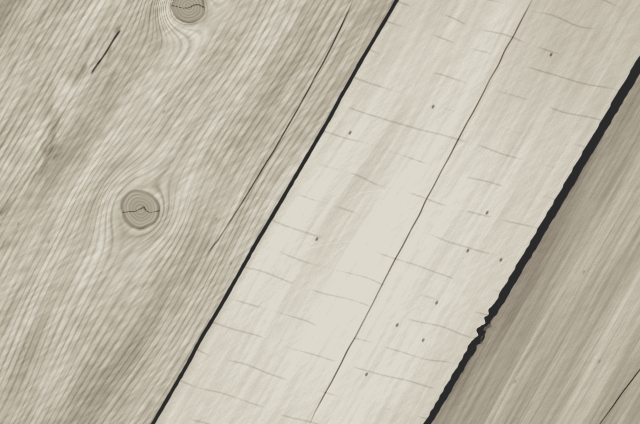
Write a WebGL 2 fragment shader that draws this texture.

```glsl
#version 300 es
precision highp float;
// Weathered pale boards laid on a slant, parted by two dark gaps.
// Space is turned into (across, along) board axes; stretched noise gives the
// grain, a flow field bends it round the knots, and cracks and saw marks lie on top.
uniform vec2 u_resolution;
out vec4 fragColor;

const vec3 GAP_BLACK = vec3(0.17, 0.165, 0.17);
const vec3 UMBER = vec3(0.47, 0.43, 0.38);
const vec3 TAN = vec3(0.69, 0.66, 0.59);
const vec3 PALE = vec3(0.865, 0.85, 0.80);
const vec2 ACROSS = vec2(0.866, -0.5);
const vec2 ALONG = vec2(0.5, 0.866);
const float GAP_LEFT = 0.311;
const float GAP_RIGHT = 0.873;
const float SEAM = -0.22;
const float RIDGE_FREQ = 470.0;
const float SAW_SPACING = 0.074;
const int SCRATCHES = 7;
// Knots: across, along, radius.
const vec3 KNOTS[2] = vec3[2](vec3(0.032, 0.603, 0.044), vec3(-0.107, 1.075, 0.038));
// Cracks: start (across, along), end (across, along); then bow and half width.
const vec4 CRACKS[4] = vec4[4](vec4(0.223, 0.57, 0.221, 1.30), vec4(0.633, 0.33, 0.586, 1.52),
                               vec4(-0.226, 0.82, -0.218, 0.95), vec4(1.222, 0.69, 1.246, 0.90));
const vec2 CRACK_FORM[4] = vec2[4](vec2(0.015, 0.0016), vec2(-0.001, 0.0014),
                                   vec2(0.0, 0.0020), vec2(0.0, 0.0013));

float hash(vec2 c) {
  vec3 q = fract(c.xyx * 0.1031);
  q += dot(q, q.yzx + 33.33);
  return fract((q.x + q.y) * q.z);
}

float noise(vec2 x) {
  vec2 i = floor(x), f = fract(x);
  f = f * f * (3.0 - 2.0 * f);
  return mix(mix(hash(i), hash(i + vec2(1, 0)), f.x),
             mix(hash(i + vec2(0, 1)), hash(i + vec2(1, 1)), f.x), f.y);
}

float fbm(vec2 x) {
  return 0.53 * noise(x) + 0.3 * noise(x * 2.1 + 7.3) + 0.17 * noise(x * 4.3 + 19.1);
}

float stroke(float d, float halfWidth, float aa) {
  return 1.0 - smoothstep(halfWidth - aa, halfWidth + aa, abs(d));
}

vec3 woodColor(float t) {
  vec3 c = mix(GAP_BLACK, UMBER, clamp(t / 0.36, 0.0, 1.0));
  c = mix(c, TAN, clamp((t - 0.36) / 0.36, 0.0, 1.0));
  return mix(c, PALE, clamp((t - 0.72) / 0.28, 0.0, 1.0));
}

void main() {
  vec2 p = gl_FragCoord.xy / u_resolution.y;
  float aa = 0.8 / u_resolution.y;
  vec2 b = vec2(dot(p, ACROSS), dot(p, ALONG));
  float rightEdge = GAP_RIGHT + 0.010 * (b.y - 0.5);
  float left = step(b.x, GAP_LEFT);
  float right = step(rightEdge, b.x);
  float middle = 1.0 - left - right;

  // Grain coordinate, flowing round the knots
  float grain = b.x + 0.03 * (noise(vec2(b.x * 5.0, b.y * 2.6)) - 0.5);
  float halo = 0.0;
  for (int i = 0; i < 2; i++) {
    vec2 d = b - KNOTS[i].xy;
    float r = KNOTS[i].z, near = exp(-dot(d, d) / (r * r * 2.2));
    grain -= left * d.x * r * r * 1.3 / max(dot(d * vec2(1.0, 0.7), d), r * r);
    grain = mix(grain, length(d) * 0.9, left * near);
    halo += near * left;
  }

  // Broad shade, fibres and ridges
  float fibre = fbm(vec2(grain * 130.0, b.y * 5.0)) - 0.5;
  float band = fbm(vec2(grain * 13.0 + 3.0, b.y * 1.3)) - 0.5;
  float wobble = 4.0 * noise(vec2(grain * 30.0, b.y * 3.0));
  float ridge = pow(0.5 + 0.5 * sin(grain * RIDGE_FREQ + wobble), 3.0);
  float chatter = noise(vec2(dot(p, vec2(-0.6, 0.8)) * 190.0, dot(p, vec2(0.8, 0.6)) * 45.0)) - 0.5;
  float grit = hash(floor(p * 510.0)) - 0.5;
  float tone = left * 0.875 + middle * 0.97 + right * 0.83;
  tone += band * (left * 0.36 + middle * 0.20 + right * 0.28);
  tone += fibre * (left * 0.18 + middle * 0.13 + right * 0.26);
  tone += chatter * (0.05 + 0.10 * left) + grit * 0.035;
  tone -= ridge * (left * 0.13 + right * 0.05) * (0.4 + noise(b * vec2(20.0, 7.0)));
  vec2 fromLight = p - vec2(0.78, 0.36);
  tone -= 0.17 * dot(fromLight, fromLight) * (1.0 - 0.4 * left);
  tone -= 0.14 * left * exp(-pow((b.x - 0.22) / 0.07, 2.0)) * fbm(b * vec2(14.0, 4.0));
  tone -= 0.12 * halo * ridge;

  // Worn strip beyond the soft seam
  float strip = smoothstep(0.02, -0.02, b.x - SEAM);
  float stain = smoothstep(0.5, 0.8, fbm(b * vec2(45.0, 16.0)));
  tone -= stain * (0.10 * strip + 0.22 * left * exp(-pow((b.x - SEAM) / 0.035, 2.0)));

  // Curved saw marks over the middle board
  float saw = (b.y - 0.14 * b.x - 0.08 * b.x * b.x + 0.012 * noise(b * 14.0)) / SAW_SPACING;
  float row = floor(saw);
  float sawMark = stroke((fract(saw) - 0.3 - 0.4 * hash(vec2(row, 3.0))) * SAW_SPACING, 0.0014, aa * 1.6);
  tone -= middle * sawMark * 0.17 * smoothstep(0.3, 0.7, noise(vec2(b.x * 22.0, row * 5.0)));

  // Scattered specks and pale scratches
  vec2 cell = floor(b / 0.08), spot = fract(b / 0.08) - 0.3 - 0.4 * vec2(hash(cell), hash(cell + 9.0));
  float speck = step(0.91, hash(cell + 31.0)) * smoothstep(0.07, 0.02, length(spot * vec2(1.3, 0.8)));
  tone -= 0.35 * speck * (0.4 + middle);
  for (int i = 0; i < SCRATCHES; i++) {
    float k = float(i);
    vec2 d = p - vec2(0.55 + 0.5 * hash(vec2(k, 1.0)), 0.2 + 0.35 * hash(vec2(k, 2.0)));
    float bend = d.y - (hash(vec2(k, 4.0)) - 0.5) * 0.6 * d.x + d.x * d.x;
    tone += 0.06 * stroke(bend, 0.0007, aa) * smoothstep(0.13, 0.05, abs(d.x));
  }

  // Knots: ringed heart, dark rim and a split
  for (int i = 0; i < 2; i++) {
    vec2 d = b - KNOTS[i].xy;
    float r = KNOTS[i].z, dist = length(d) + 0.008 * (noise(b * 40.0) - 0.5);
    float heart = smoothstep(r + 0.003, r - 0.003, dist);
    float rings = 0.5 + 0.5 * sin(dist * 900.0);
    tone = mix(tone, 0.60 + 0.10 * rings + fibre * 0.25, heart * 0.85);
    tone -= 0.30 * stroke(dist - r, 0.002, 0.004) * (0.5 + noise(b * 30.0));
    float split = dot(d, vec2(-0.5, 0.866)) + 0.02 * (noise(b * 55.0) - 0.5);
    tone -= 0.42 * heart * stroke(split, 0.0012, aa);
  }

  // Long cracks, tapering at both ends
  for (int i = 0; i < 4; i++) {
    vec4 c = CRACKS[i];
    float s = (b.y - c.y) / (c.w - c.y), arch = 4.0 * s * (1.0 - s);
    float x = mix(c.x, c.z, s) + CRACK_FORM[i].x * arch + 0.003 * (noise(vec2(b.y * 25.0, c.x * 40.0)) - 0.5);
    float taper = smoothstep(0.0, 0.3, arch) * (0.45 + 0.55 * noise(vec2(b.y * 18.0, 2.0)));
    tone -= 0.75 * taper * stroke(b.x - x, CRACK_FORM[i].y, aa);
  }

  // Board gaps with frayed edges and shaded lips
  float fray = noise(vec2(b.x * 60.0, b.y * 90.0)) - 0.5;
  float splinter = exp(-pow((b.y - 0.77) / 0.045, 2.0));
  float gapL = b.x - GAP_LEFT + 0.003 * (noise(vec2(b.y * 12.0, 5.0)) - 0.5);
  float gapR = b.x - rightEdge + (0.003 + 0.014 * splinter) * fray;
  tone -= 0.16 * exp(-abs(gapL) / 0.008) + 0.28 * right * exp(-gapR / 0.035);
  float open = stroke(gapL, 0.0042 + 0.0012 * fray, aa);
  open = max(open, stroke(gapR, 0.0065 + 0.003 * b.y, aa));
  open *= 1.0 - 0.6 * splinter * right * smoothstep(0.55, 0.75, noise(b * vec2(220.0, 90.0)));
  fragColor = vec4(mix(woodColor(tone), GAP_BLACK, open), 1.0);
}
```
